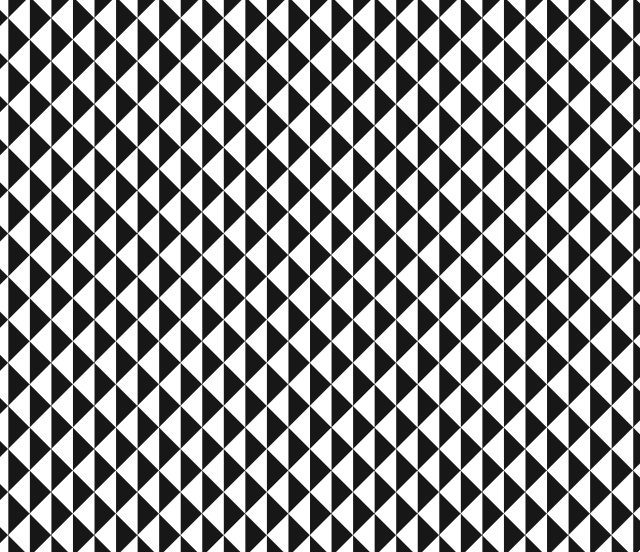
Write a WebGL 2 fragment shader that draws this pattern.

```glsl
#version 300 es
precision highp float;

uniform vec2 u_resolution;
out vec4 fragColor;

const float COLUMNS = 29.7;                 // columns across the canvas width
const vec2 ORIGIN = vec2(0.0130, 0.8344);   // a junction, in canvas widths
const float GAP = 0.008;                    // inset of the slanted sides, in columns
const vec3 PAPER = vec3(1.0);
const vec3 INK = vec3(0.092, 0.09, 0.09);

// Signed distance to the triangles of one column: upright side at x = 0,
// tips at x = 1, repeating every two units and staggered by column parity.
float triangleColumn(vec2 p, float column) {
    float x = p.x - column;
    float offAxis = abs(mod(p.y - column, 2.0) - 1.0);
    float slant = (x + offAxis - 1.0) * inversesqrt(2.0) + GAP;
    return max(-x, slant);
}

void main() {
    vec2 p = (gl_FragCoord.xy / u_resolution.x - ORIGIN) * COLUMNS;
    float pixel = COLUMNS / u_resolution.x;
    float column = floor(p.x);

    // The next column is included so its upright edge is smoothed on both sides
    float coverage = 0.0;
    for (int i = 0; i < 2; i++) {
        float d = triangleColumn(p, column + float(i));
        coverage += clamp(0.5 - d / pixel, 0.0, 1.0);
    }

    fragColor = vec4(mix(PAPER, INK, min(coverage, 1.0)), 1.0);
}
```
